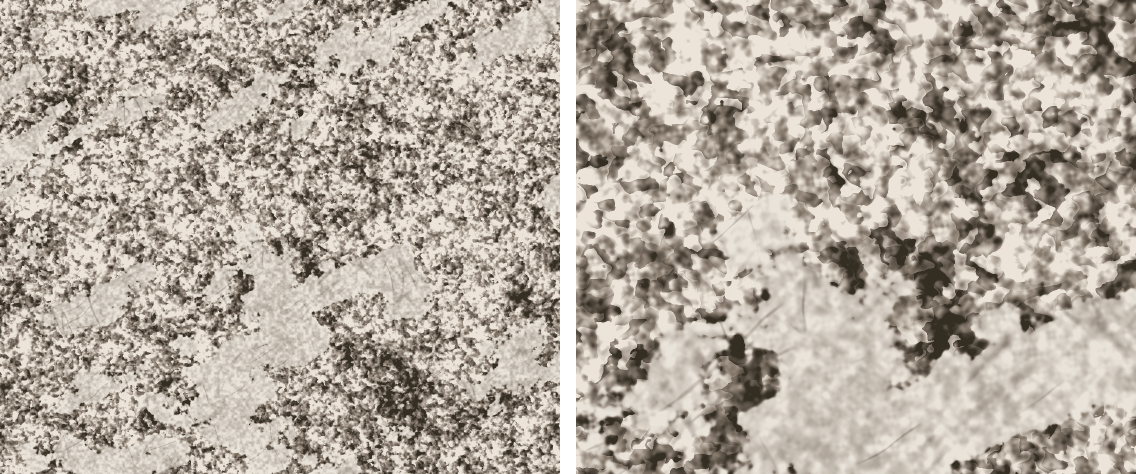
Left: the whole. Right: its middle third, enlarged.
A Shadertoy shader for this texture:

```glsl
const vec3 BIOTITE = vec3(0.20, 0.175, 0.135);
const vec3 TAUPE = vec3(0.55, 0.50, 0.45);
const vec3 CREAM = vec3(0.925, 0.895, 0.85);
const float VEIN_ANGLE = 0.62;
const int SAMPLES = 2;

float hash(vec2 p) {
    vec3 h = fract(vec3(p.xyx) * 0.1031);
    h += dot(h, h.yzx + 33.33);
    return fract((h.x + h.y) * h.z);
}

vec2 rotate(vec2 p, float angle) {
    float c = cos(angle), s = sin(angle);
    return vec2(c * p.x + s * p.y, c * p.y - s * p.x);
}

float noise(vec2 p) {
    vec2 cell = floor(p), f = fract(p);
    f = f * f * (3.0 - 2.0 * f);
    float low = mix(hash(cell), hash(cell + vec2(1, 0)), f.x);
    float high = mix(hash(cell + vec2(0, 1)), hash(cell + vec2(1, 1)), f.x);
    return mix(low, high, f.y);
}

// Layered noise centred on zero
float fbm(vec2 p, int octaves) {
    float sum = 0.0, weight = 0.5, total = 0.0;
    for (int i = 0; i < octaves; i++) {
        sum += weight * (noise(p) - 0.5);
        total += weight;
        weight *= 0.5;
        p = rotate(p, 0.9) * 2.03 + 17.3;
    }
    return sum / total;
}

// Random tone of the nearest elongated, freely turned crystal
float flakes(vec2 p) {
    vec2 cell = floor(p);
    float nearest = 9.0, tone = 0.0;
    for (int j = -1; j <= 1; j++)
    for (int i = -1; i <= 1; i++) {
        vec2 id = cell + vec2(i, j);
        vec2 centre = id + vec2(hash(id + 3.7), hash(id + 41.3));
        vec2 offset = rotate(p - centre, 3.14159 * hash(id + 71.9));
        float d = length(offset * vec2(0.65, 1.6));
        if (d < nearest) {
            nearest = d;
            tone = hash(id + 117.1);
        }
    }
    return tone - 0.5;
}

// Pale feldspar masses: long streaks at upper left, small blocks elsewhere
float feldspar(vec2 p, float streaky) {
    vec2 q = rotate(p, VEIN_ANGLE);
    float streaks = fbm(q * vec2(4.5, 15.0) + 5.0, 4);
    float blocks = fbm(rotate(p, 0.4) * vec2(7.5, 11.5) + 31.0, 4);
    return mix(blocks - 0.025, streaks + 0.045, streaky);
}

// Thin, nearly straight hairlines along one direction
float cracks(vec2 p, float angle) {
    vec2 q = rotate(p, angle) * vec2(5.0, 27.0) + 63.0;
    float line = abs(fbm(q, 2));
    return (1.0 - smoothstep(0.0, 0.026, line)) * smoothstep(-0.1, 0.15, fbm(p * 23.0, 2));
}

vec3 mineral(float tone) {
    tone = clamp(tone, 0.0, 1.0);
    return tone < 0.5 ? mix(BIOTITE, TAUPE, 2.0 * tone) : mix(TAUPE, CREAM, 2.0 * tone - 1.0);
}

vec3 granite(vec2 p) {
    float fine = fbm(p * 165.0, 2);
    float clump = fbm(p * 38.0 + 9.0, 3);
    float streaky = smoothstep(0.25, 0.6, p.y - 0.55 * p.x);
    vec2 warped = p + 0.025 * vec2(fbm(p * 12.0, 3), fbm(p * 12.0 + 50.0, 3));

    // Salt and pepper ground with dark mica clusters
    float mica = smoothstep(0.09, 0.22, fbm(warped * 8.0 + 83.0, 4));
    vec2 ragged = vec2(fine, clump);
    float ground = 0.745 + 0.40 * fbm(p * 6.0 + 21.0, 3) + 1.0 * clump
                 + 0.78 * flakes(p * 98.0 + 1.2 * ragged) + 1.3 * fine - 0.30 * mica;

    // Smooth masses with ragged edges and a darker rim
    float field = feldspar(warped, streaky) + 0.13 * clump + 0.09 * fine;
    float mass = smoothstep(0.065, 0.105, field);
    float rim = smoothstep(0.01, 0.06, field) * (1.0 - mass);
    ground -= 0.13 * rim;
    float hairlines = max(cracks(warped, VEIN_ANGLE), cracks(warped + 4.0, 1.9));
    float smoothTone = 0.895 + 0.20 * fbm(p * 17.0 + 3.0, 4) + 0.42 * fine - 0.2 * hairlines;

    vec3 colour = mineral(mix(ground, smoothTone, mass));
    return colour + mass * vec3(-0.010, -0.006, 0.0);
}

void mainImage(out vec4 fragColor, in vec2 fragCoord) {
    vec3 colour = vec3(0.0);
    for (int j = 0; j < SAMPLES; j++)
    for (int i = 0; i < SAMPLES; i++) {
        vec2 jitter = (vec2(i, j) + 0.5) / float(SAMPLES) - 0.5;
        colour += granite((fragCoord + jitter) / iResolution.y);
    }
    fragColor = vec4(colour / float(SAMPLES * SAMPLES), 1.0);
}
```
